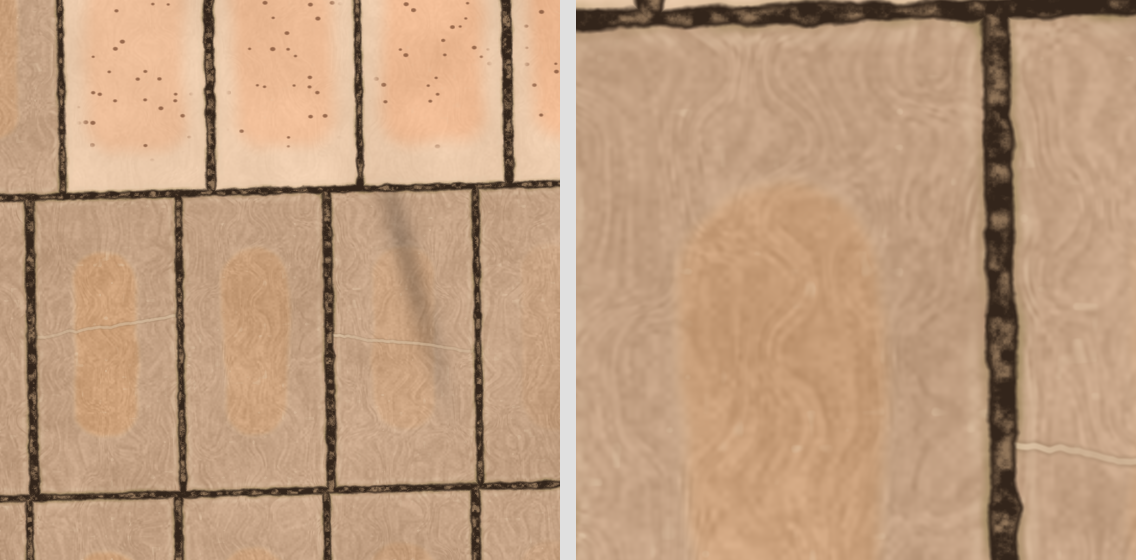
Left: the whole. Right: its middle third, enlarged.
A WebGL 2 fragment shader for this texture:

```glsl
#version 300 es
precision highp float;
// Weathered clay pavers in offset rows, divided by dark gritty joints.
// A tilted brick grid gives a joint distance and a rounded core for each paver;
// value noise adds fibrous wear, pits, moss, stains and hairline cracks.

#define PAVER vec2(0.2655, 0.537)
#define GRID_ORIGIN vec2(0.057, 0.122)
#define ROW_TILT 0.026
#define TOP_SHIFT 0.051
#define JOINT_HALF 0.0062
#define JOINT_EXTRA 0.0025
#define RAGGED 0.0065
#define GRAIN 0.10
#define PIT_CELLS 75.0
#define PIT_CHANCE 0.09

uniform vec2 u_resolution;
out vec4 fragColor;

const vec3 FRESH_RIM = vec3(0.92, 0.79, 0.67);
const vec3 FRESH_CORE = vec3(0.93, 0.72, 0.565);
const vec3 WORN_RIM = vec3(0.765, 0.63, 0.515);
const vec3 WORN_CORE = vec3(0.80, 0.625, 0.47);
const vec3 PALE = vec3(0.87, 0.77, 0.65);
const vec3 SOIL = vec3(0.20, 0.145, 0.105);
const vec3 GRIT = vec3(0.57, 0.46, 0.35);
const vec3 MOSS = vec3(0.58, 0.51, 0.33);

float hash(vec2 p) {
    return fract(sin(dot(p, vec2(127.1, 311.7))) * 43758.5453);
}

float noise(vec2 p) {
    vec2 i = floor(p), f = fract(p);
    f = f * f * (3.0 - 2.0 * f);
    return mix(mix(hash(i), hash(i + vec2(1, 0)), f.x),
               mix(hash(i + vec2(0, 1)), hash(i + vec2(1, 1)), f.x), f.y);
}

float fbm(vec2 p) {
    float sum = 0.0, amp = 0.5;
    for (int i = 0; i < 4; i++) {
        sum += amp * noise(p);
        p = p * 2.03 + 17.3;
        amp *= 0.5;
    }
    return sum / 0.9375;
}

float roundedBox(vec2 p, vec2 halfSize, float radius) {
    vec2 q = abs(p) - halfSize + radius;
    return length(max(q, 0.0)) + min(max(q.x, q.y), 0.0) - radius;
}

// Small dark pits, one possible pit in each scatter cell
float pits(vec2 p, float px) {
    vec2 cell = floor(p * PIT_CELLS);
    vec2 center = 0.35 + 0.3 * vec2(hash(cell + 3.1), hash(cell + 8.7));
    float radius = mix(0.10, 0.26, hash(cell + 5.3));
    float d = length((fract(p * PIT_CELLS) - center) * vec2(1.0, 1.3)) - radius;
    return step(hash(cell), PIT_CHANCE) * smoothstep(0.12 + px * PIT_CELLS, -0.08, d);
}

void main() {
    vec2 p = gl_FragCoord.xy / u_resolution;
    float px = 1.0 / min(u_resolution.x, u_resolution.y);

    // Brick grid: tilted rows, leaning columns, shifted top row
    vec2 g = p - GRID_ORIGIN;
    g.y -= ROW_TILT * (p.x - 0.5);
    float row = floor(g.y / PAVER.y);
    g.x -= TOP_SHIFT * max(row, 0.0);
    g.x += 0.018 * (g.y - (row + 0.5) * PAVER.y);
    float col = floor(g.x / PAVER.x);
    vec2 b = g - (vec2(col, row) + 0.5) * PAVER;
    bool fresh = row > 0.0 && col >= 0.0;

    // Ragged joint distance, negative inside the joint
    vec2 line = floor(g / PAVER + 0.5);
    float wide = 1.0 - mod(line.x + row, 2.0);
    vec2 gap = abs(g - line * PAVER) - JOINT_HALF - vec2(JOINT_EXTRA * wide, 0.0);
    float d = min(gap.x, gap.y) + RAGGED * (fbm(p * 55.0) - 0.5);

    // Clay body with a warmer core
    float drift = fbm(p * 9.0 + 4.0);
    vec2 coreSize = fresh ? vec2(0.088, 0.19) : vec2(0.058, 0.167);
    float core = roundedBox(b, coreSize, fresh ? 0.05 : 0.055) + 0.022 * (drift - 0.5);
    float soft = fresh ? 0.022 : 0.006;
    float warmth = fresh ? min(0.7 + 0.12 * col, 1.0) : 1.0 - 0.23 * abs(col);
    vec3 color = mix(fresh ? FRESH_RIM : WORN_RIM, fresh ? FRESH_CORE : WORN_CORE,
                     warmth * smoothstep(soft, -soft, core));
    if (!fresh) color = mix(color, PALE, 0.22 * warmth * exp(-pow(core / 0.006, 2.0)));

    // Fibrous wear, mottling and a slight tint of its own for each paver
    vec2 warp = vec2(noise(p * 24.0), noise(p * 24.0 + 31.0));
    float fibre = noise(p * vec2(210.0, 75.0) + 9.0 * warp);
    float speckle = noise(p * 260.0);
    float wear = fresh ? 0.35 : 1.0;
    color += wear * GRAIN * (0.7 * fibre + 0.4 * speckle - 0.55);
    color += 0.09 * (drift - 0.5) + 0.02 * (hash(vec2(col, row)) - 0.5);
    color = mix(color, PALE, 0.5 * wear * smoothstep(0.86, 0.97, noise(p * 95.0 + 7.0)) * fibre);

    // Pits in the fresh clay, stain and cracks in the worn middle row
    if (fresh) color = mix(color, vec3(0.48, 0.30, 0.20), 0.75 * pits(p, px) * smoothstep(0.025, -0.01, core));
    if (row == 0.0 && col == 2.0) {
        float streak = exp(-pow((b.x - 0.045 + 0.25 * b.y) / 0.024, 2.0));
        color *= 1.0 - 0.19 * streak * smoothstep(-0.22, 0.12, b.y) * (0.5 + drift);
    }
    if (row == 0.0 && (col == 0.0 || col == 2.0)) {
        float path = 0.034 - 0.0215 * col + 0.14 * (1.0 - col) * b.x;
        float c = abs(b.y - path - 0.012 * (fbm(p * vec2(35.0, 4.0)) - 0.5));
        float strength = 0.35 + 0.6 * noise(p * 22.0);
        color = mix(color, GRIT, 0.45 * strength * smoothstep(0.0045 + px, 0.002, c));
        color = mix(color, PALE, strength * smoothstep(0.0022 + px, 0.0008, c));
    }

    // Pale worn arris, mossy fringe, then gritty soil in the joint
    color = mix(color, PALE, 0.4 * fibre * exp(-pow((d - 0.008) / 0.004, 2.0)));
    color = mix(color, MOSS, 0.65 * smoothstep(0.007, 0.0, d) * noise(p * 40.0 + 2.0));
    float grit = smoothstep(0.35, 0.8, fbm(p * 110.0 + 5.0)) * smoothstep(0.0, -0.005, d);
    color = mix(color, mix(SOIL, GRIT, grit), smoothstep(0.0012 + px, -0.0012 - px, d));

    fragColor = vec4(clamp(color, 0.0, 1.0), 1.0);
}
```
